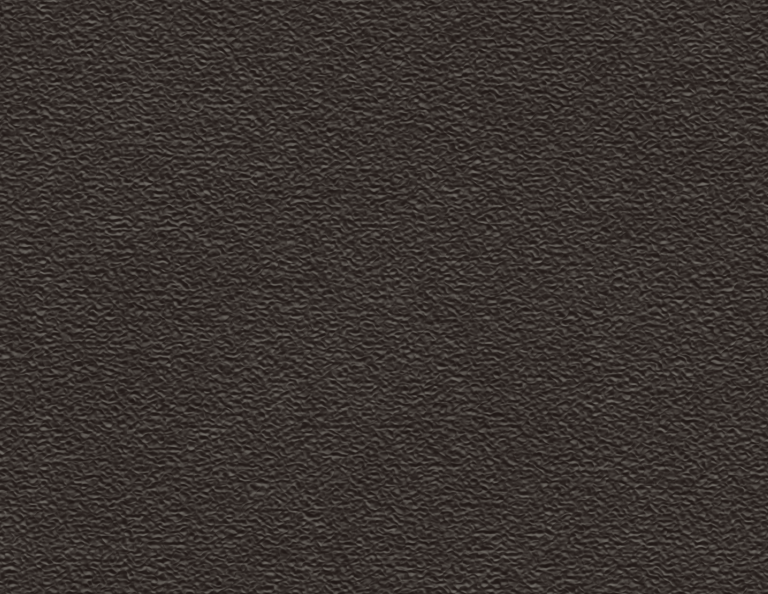
This texture is drawn by a WebGL 2 fragment shader. Its source:

```glsl
#version 300 es
precision highp float;

#define GRAIN_DENSITY vec2(104.0, 142.0) // wrinkle cells per canvas height
#define LIGHT_STEP vec2(0.03, 0.20)      // half step toward the light, in cells
#define WARP 0.40                        // waviness of the wrinkles
#define RELIEF 1.72                      // strength of the embossing
#define MOTTLE 0.10                      // strength of the broad tone drift
#define SHADOW vec3(0.150, 0.120, 0.110)
#define HIGHLIGHT vec3(0.360, 0.340, 0.320)

uniform vec2 u_resolution;
out vec4 fragColor;

// Integer hash of a lattice point, giving a value in 0..1
float hash(ivec2 cell) {
    uvec2 q = uvec2(cell) * uvec2(1597u, 3812u) + uvec2(7919u, 104729u);
    uint n = (q.x ^ (q.y * 2654435u)) * 747796405u + 28913u;
    n = ((n >> ((n >> 28u) + 4u)) ^ n) * 277803737u;
    n = (n >> 22u) ^ n;
    return float(n >> 8u) / 16777216.0;
}

// Contribution of one lattice corner: its random unit gradient along the offset
float corner(ivec2 cell, vec2 offset) {
    float angle = 6.28319 * hash(cell);
    return dot(vec2(cos(angle), sin(angle)), offset);
}

float gradientNoise(vec2 p) {
    vec2 base = floor(p);
    vec2 f = p - base;
    vec2 s = f * f * (3.0 - 2.0 * f);
    ivec2 c = ivec2(base);
    float low = mix(corner(c, f), corner(c + ivec2(1, 0), f - vec2(1, 0)), s.x);
    float high = mix(corner(c + ivec2(0, 1), f - vec2(0, 1)),
                     corner(c + ivec2(1, 1), f - vec2(1, 1)), s.x);
    return mix(low, high, s.y);
}

// Leather surface: soft swells, sharp folded ridges and fine grain
float surfaceHeight(vec2 p) {
    float swell = gradientNoise(p);
    float ridge = -abs(gradientNoise(p * 0.75 + vec2(17.3, 41.7)));
    float grain = gradientNoise(p * 1.5 + vec2(63.1, 8.9));
    return 0.65 * swell + 1.05 * ridge + 0.38 * grain;
}

// Slope toward the light, which falls from the top edge; steep slopes saturate
float slopeLight(vec2 p) {
    float slope = surfaceHeight(p - LIGHT_STEP) - surfaceHeight(p + LIGHT_STEP);
    return RELIEF * slope / sqrt(1.0 + 3.0 * slope * slope);
}

vec3 leather(vec2 uv) {
    vec2 p = uv * GRAIN_DENSITY;
    p += WARP * vec2(gradientNoise(p * 0.7 + 91.0), gradientNoise(p * 0.7 + 133.0));

    // Broad worn patches
    float mottle = 0.6 * gradientNoise(uv * 3.0 + 5.0) + gradientNoise(uv * 20.0 + 29.0);

    // Exponential response keeps shadows soft and ridge glints bright
    float tone = 0.865 * exp(slopeLight(p) + MOTTLE * mottle) - 0.545;
    return mix(SHADOW, HIGHLIGHT, clamp(tone, -0.4, 1.4));
}

void main() {
    // Four samples per pixel smooth the ridge edges
    vec3 sum = vec3(0.0);
    for (int i = 0; i < 4; i++) {
        vec2 jitter = vec2(i & 1, i >> 1) * 0.5 - 0.25;
        sum += leather((gl_FragCoord.xy + jitter) / u_resolution.y);
    }
    fragColor = vec4(sum * 0.25, 1.0);
}
```
